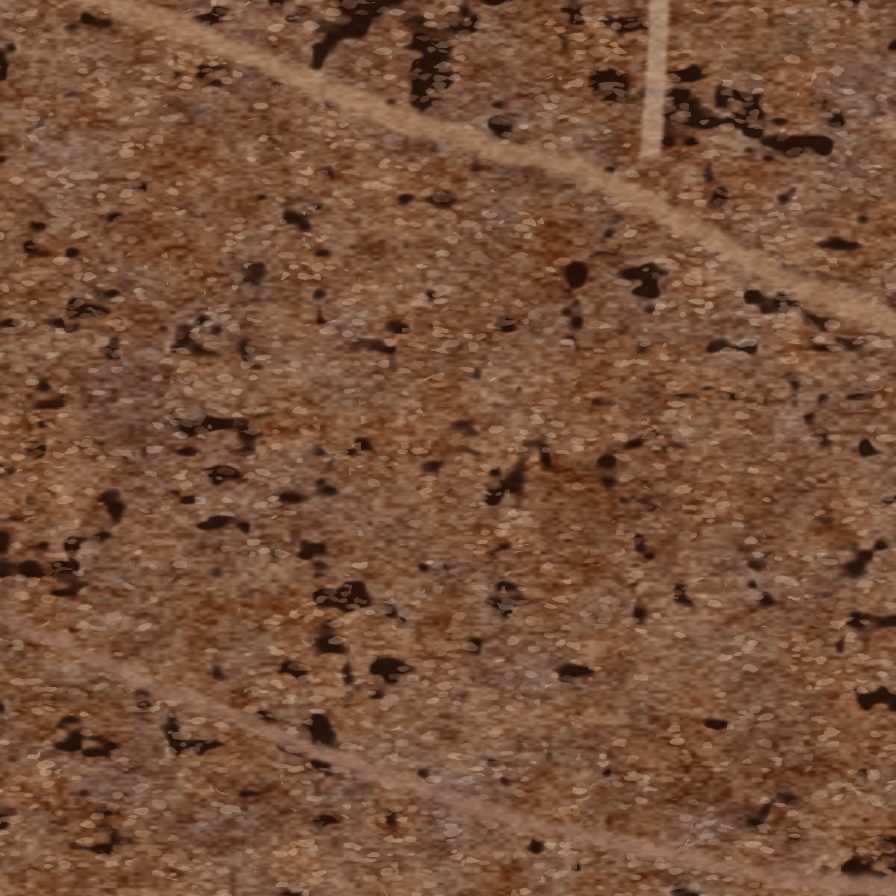
This texture is drawn by a Shadertoy shader. Its source:

```glsl
// Brown crumbly earth crossed by two pale, slanting veins and one short stalk.
// Layered value noise sets the tone, jittered flat chips add sharp pale crumbs,
// thresholded noise opens dark pits, and curve distances draw the veins.

const vec3 SOIL = vec3(0.485, 0.335, 0.243);
const vec3 TONE_STEP = vec3(0.090, 0.097, 0.093);
const vec3 DEEP_PIT = vec3(0.11, 0.04, 0.015);
const vec3 TAN_VEIN = vec3(0.64, 0.49, 0.37);
const vec3 ROSE_VEIN = vec3(0.58, 0.435, 0.36);
const vec3 PALE_STALK = vec3(0.68, 0.56, 0.47);

// Integer hash: one random value from 0 to 1 per cell and seed
float hash(vec2 cell, uint seed) {
    uvec2 q = uvec2(ivec2(cell)) * uvec2(1597u, 3571u);
    uint h = (q.x ^ (q.y << 8)) + seed * 7919u;
    h = (h ^ (h >> 16)) * 73244475u;
    h = (h ^ (h >> 15)) * 73244475u;
    h ^= h >> 16;
    return float(h & 65535u) / 65535.0;
}

float noise(vec2 p, uint seed) {
    vec2 i = floor(p), f = fract(p);
    f = f * f * (3.0 - 2.0 * f);
    float low = mix(hash(i, seed), hash(i + vec2(1, 0), seed), f.x);
    float high = mix(hash(i + vec2(0, 1), seed), hash(i + vec2(1, 1), seed), f.x);
    return mix(low, high, f.y);
}

// Noise centred on zero
float ripple(vec2 p, uint seed) {
    return noise(p, seed) - 0.5;
}

// Flat crumbs on a jittered grid; x is tone, y is coverage
vec2 chips(vec2 p, float density, uint seed) {
    vec2 cell = floor(p);
    vec2 result = vec2(0.0);
    float rough = 0.35 * ripple(p * 2.3, seed + 9u);
    for (int y = -1; y <= 1; y++) {
        for (int x = -1; x <= 1; x++) {
            vec2 c = cell + vec2(x, y);
            vec2 centre = c + 0.15 + 0.7 * vec2(hash(c, seed), hash(c, seed + 1u));
            float radius = mix(0.28, 0.62, hash(c, seed + 2u));
            float d = length(p - centre) - radius + rough;
            float present = step(hash(c, seed + 3u), density);
            float cover = present * smoothstep(0.12, -0.12, d);
            float tone = mix(-0.5, 2.1, hash(c, seed + 4u));
            result = mix(result, vec2(tone, 1.0), cover);
        }
    }
    return result;
}

// Soft band around a centre line
float band(float d, float halfWidth, float blur) {
    return smoothstep(halfWidth + blur, halfWidth - blur, abs(d));
}

float upperVein(float x) {
    float bend = (x - 0.66) * (x - 0.66);
    return 1.05 - 0.41 * x + 0.025 * exp(-bend / 0.015);
}

float lowerVein(float x) {
    return 0.316 - 0.51 * x + 0.2 * x * x;
}

void mainImage(out vec4 fragColor, in vec2 fragCoord) {
    vec2 uv = fragCoord / iResolution.xy;
    vec2 p = uv + vec2(0.006, 0.004) * vec2(ripple(uv * 60.0, 1u), ripple(uv * 60.0, 2u));

    // Distances to the veins, with a slight wobble
    float wobble = 0.006 * ripple(uv * 14.0, 3u);
    float upper = (uv.y - upperVein(uv.x)) * 0.92 + wobble;
    float lower = (uv.y - lowerVein(uv.x)) * 0.92 + wobble;
    float haze = max(exp(-abs(upper) / 0.035), 0.8 * exp(-abs(lower) / 0.025));

    // Ground tone from coarse clods down to fine, flat grains
    float grain = 1.7 * ripple(p * vec2(85.0, 170.0), 4u)
                + 1.6 * ripple(uv * vec2(150.0, 290.0), 5u);
    float tone = -0.28 + 0.35 * haze + grain
               + 1.3 * ripple(p * vec2(26.0, 36.0), 6u)
               + 0.7 * ripple(p * 7.0, 7u);

    // Clustered crumbs
    float cluster = smoothstep(0.25, 0.75, noise(p * vec2(24.0, 32.0), 8u));
    vec2 crumb = chips(p * vec2(66.0, 132.0), 0.1 + 0.6 * cluster, 20u);
    tone = mix(tone, 0.55 * tone + crumb.x, 0.85 * crumb.y);

    // Pits: more of them toward the top and in loose patches
    float hollow = 0.64 * noise(p * vec2(25.0, 36.0), 10u)
                 + 0.36 * noise(p * vec2(62.0, 95.0), 11u);
    float looseness = 0.07 * (uv.y - 0.5) + 0.16 * ripple(uv * 4.0, 12u) - 0.09 * haze;
    float pit = smoothstep(0.66, 0.83, hollow + looseness) * (1.0 - 0.5 * crumb.y);

    // Colour: tone ramp, rusty or grey drift, then pits
    vec3 color = SOIL + TONE_STEP * clamp(tone, -2.8, 2.8);
    float rust = ripple(p * vec2(18.0, 25.0), 13u) + 0.5 * ripple(p * vec2(70.0, 130.0), 14u);
    color += (rust - 0.15 * haze) * vec3(0.045, -0.012, -0.055);
    color = mix(color, DEEP_PIT, 0.88 * pit);

    // Veins and stalk keep a little of the grain
    vec3 fibre = TONE_STEP * grain * 0.45;
    float stalkLine = uv.x - mix(0.727, 0.738, (uv.y - 0.82) / 0.18) + wobble;
    float stalk = band(stalkLine, 0.011, 0.004) * smoothstep(0.812, 0.832, uv.y);
    float fray = 0.008 * ripple(p * vec2(50.0, 90.0), 15u);
    color = mix(color, PALE_STALK + fibre, 0.82 * stalk);
    color = mix(color, TAN_VEIN + fibre, 0.80 * band(upper + fray, 0.012, 0.007));
    color = mix(color, ROSE_VEIN + fibre, 0.75 * band(lower + fray, 0.008, 0.006));

    fragColor = vec4(clamp(color, 0.0, 1.0), 1.0);
}
```
